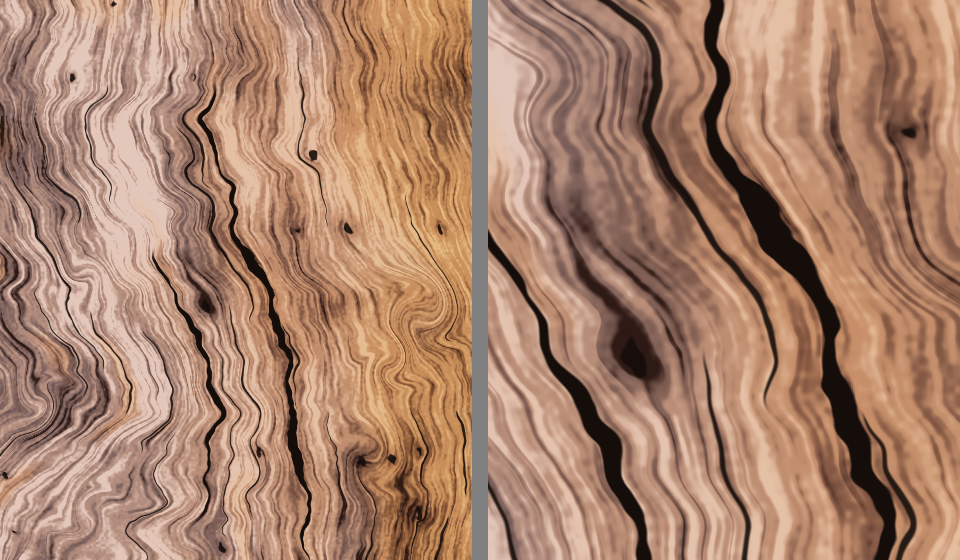
Left: the whole. Right: its middle third, enlarged.
Write a Shadertoy shader that draws this texture.

```glsl
const vec3 DARK = vec3(0.18, 0.10, 0.08);
const vec3 GREY = vec3(0.50, 0.39, 0.37);
const vec3 ROSE = vec3(0.70, 0.55, 0.49);
const vec3 PALE = vec3(0.89, 0.78, 0.73);
const vec3 BROWN = vec3(0.53, 0.34, 0.24);
const vec3 ORANGE = vec3(0.79, 0.56, 0.40);
const vec3 TAN = vec3(0.90, 0.73, 0.58);
const vec3 CRACK = vec3(0.08, 0.05, 0.04);
const float LEAN = 0.18;
const float RING_FREQ = 110.0;
const float FIBRE_FREQ = 270.0;
const int SWIRLS = 6;
const int PITS = 16;
const int THIN_CRACKS = 24;
// Cracks: position across the grain, middle height, half length, half width
const vec4 LONG_CRACK = vec4(0.375, 0.42, 0.45, 0.0075);
const vec4 SIDE_CRACK = vec4(0.215, 0.31, 0.25, 0.005);

float hash(vec2 p) {
    vec3 q = fract(vec3(p.xyx) * 0.1031);
    q += dot(q, q.yzx + 33.33);
    return fract((q.x + q.y) * q.z);
}

float noise(vec2 p) {
    vec2 i = floor(p), f = fract(p);
    f = f * f * (3.0 - 2.0 * f);
    return mix(mix(hash(i), hash(i + vec2(1, 0)), f.x),
               mix(hash(i + vec2(0, 1)), hash(i + vec2(1, 1)), f.x), f.y);
}

// Rotates the wood around a few burls near both sides
vec2 swirl(vec2 p, float aspect) {
    for (int i = 0; i < SWIRLS; i++) {
        float k = float(i), side = mod(k, 2.0);
        vec2 c = vec2((0.04 + 0.2 * hash(vec2(k, 3.0)) + 0.7 * side) * aspect,
                      0.06 + 0.16 * floor(k * 0.5) + 0.14 * hash(vec2(k, 8.0)));
        float r = mix(0.035, 0.06, hash(vec2(k, 5.0)));
        vec2 d = p - c;
        float a = (side * 2.0 - 1.0) * 1.9 * exp(-dot(d, d) / (r * r));
        p = c + mat2(cos(a), sin(a), -sin(a), cos(a)) * d;
    }
    return p;
}

// Coordinate across the grain: constant along each fibre
float grainCoord(vec2 p) {
    float s = p.x - LEAN * smoothstep(0.85, 0.2, p.y);
    s += 0.55 * max(0.0, 0.38 - p.y) * smoothstep(0.45, 0.0, p.x);
    float wavy = mix(1.0, 0.55, smoothstep(0.35, 0.75, p.x));
    s += 0.065 * (noise(p * vec2(4.0, 7.0) + 3.0) - 0.5);
    s += 0.038 * wavy * (noise(p * vec2(9.0, 19.0) + 11.0) - 0.5);
    s += 0.014 * wavy * (noise(p * vec2(22.0, 42.0) + 27.0) - 0.5);
    return s + 0.003 * (noise(p * vec2(60.0, 80.0)) - 0.5);
}

float crackMask(float s, float y, float slope, vec4 crack, float soft) {
    float along = (y - crack.y) / crack.z;
    float width = crack.w * sqrt(max(0.0, 1.0 - along * along));
    width *= 0.1 + 1.1 * noise(vec2(y * 17.0, crack.x * 91.0)) + 0.5 * noise(vec2(y * 110.0, s * 60.0));
    float d = abs(s - crack.x) / slope - width;
    return smoothstep(soft, -soft, d) * smoothstep(1.0, 0.9, abs(along));
}

float ringTone(float s, float y) {
    return 0.55 * noise(vec2(s * RING_FREQ, y * 4.0))
         + 0.45 * noise(vec2(s * RING_FREQ * 1.8 + 40.0, y * 8.0));
}

void mainImage(out vec4 fragColor, in vec2 fragCoord) {
    vec2 uv = fragCoord / iResolution.y;
    float aspect = iResolution.x / iResolution.y;
    float soft = max(0.7 / iResolution.y, 0.001);
    vec2 p = swirl(uv, aspect);
    float s = grainCoord(p);

    // Ragged pits push the fibres apart
    float pit = 0.0, halo = 0.0;
    for (int i = 0; i < PITS; i++) {
        float k = float(i);
        vec2 c = vec2(hash(vec2(k, 21.0)) * aspect, hash(vec2(k, 34.0)));
        float r = mix(0.002, 0.007, hash(vec2(k, 55.0)));
        vec2 d = uv - c;
        d += vec2(0.25 * d.y, 0.0) + 0.008 * (noise(uv * 110.0) - 0.5);
        float near = exp(-dot(d, d) / (12.0 * r * r));
        s -= 0.75 * d.x * near;
        halo = max(halo, near);
        pit = max(pit, smoothstep(soft, -soft, length(d * vec2(1.0, 0.6)) - r));
    }
    float slope = max(0.25, length(vec2(dFdx(s), dFdy(s))) * iResolution.y);

    // Tone: broad bands, growth rings, broken fibres, slanting light
    float warm = smoothstep(0.32, 0.78, uv.x + 0.45 * (noise(vec2(s * 11.0, p.y * 4.0)) - 0.5));
    float broad = 0.5 * noise(vec2(s * 17.0, p.y * 3.0) + 7.0) + 0.5 * noise(p * vec2(9.0, 7.0) + 51.0);
    float ring = ringTone(s, p.y);
    float relief = ring - ringTone(s - 0.0025, p.y);
    float fibre = noise(vec2(s * FIBRE_FREQ, p.y * 32.0));
    float seam = smoothstep(0.07, 0.0, abs(noise(vec2(s * 48.0, p.y * 3.0) + 70.0) - 0.5));
    seam *= smoothstep(0.3, 0.6, noise(vec2(s * 30.0, p.y * 11.0)));
    float dash = smoothstep(0.7, 0.88, noise(vec2(s * 170.0, p.y * 13.0) + 33.0));
    float calm = mix(1.0, 0.75, warm);
    float tone = 0.63 + 0.62 * (broad - 0.5);
    tone += calm * (0.52 * (ring - 0.5) + 0.32 * relief - 0.2 * seam - 0.24 * dash);
    tone += 0.3 * (fibre - 0.5) + 0.13 * (noise(uv * 230.0) - 0.5);
    vec2 glow = (uv - vec2(0.28, 0.66)) / vec2(0.13, 0.2);
    tone += 0.17 * exp(-dot(glow, glow)) - 0.06 * smoothstep(0.2, 0.0, uv.x) - 0.25 * halo;

    // Weathered wood on the left, fresh wood on the right
    vec3 cool = mix(DARK, GREY, smoothstep(0.05, 0.36, tone));
    cool = mix(cool, ROSE, smoothstep(0.34, 0.57, tone));
    cool = mix(cool, PALE, smoothstep(0.56, 0.8, tone));
    vec3 fresh = mix(DARK, BROWN, smoothstep(0.05, 0.36, tone));
    fresh = mix(fresh, ORANGE, smoothstep(0.34, 0.58, tone));
    fresh = mix(fresh, TAN, smoothstep(0.6, 0.88, tone));
    float amber = smoothstep(0.65, 0.9, noise(vec2(s * 22.0, p.y * 8.0) + 90.0));
    vec3 color = mix(cool, fresh, max(warm, 0.6 * amber));
    color.b *= 1.0 - 0.12 * warm * smoothstep(0.5, 0.8, uv.x);

    // Cracks follow the grain
    float crack = max(crackMask(s, p.y, slope, LONG_CRACK, soft),
                      crackMask(s, p.y, slope, SIDE_CRACK, soft));
    for (int i = 0; i < THIN_CRACKS; i++) {
        float k = float(i);
        vec4 thin = vec4(0.95 * (k + hash(vec2(k, 2.0))) / float(THIN_CRACKS) - 0.1, hash(vec2(k, 13.0)),
                         mix(0.05, 0.2, hash(vec2(k, 17.0))), mix(0.001, 0.0026, hash(vec2(k, 19.0))));
        crack = max(crack, 0.9 * crackMask(s, p.y, slope, thin, soft));
    }
    fragColor = vec4(mix(color, CRACK, max(crack, 0.9 * pit)), 1.0);
}
```
